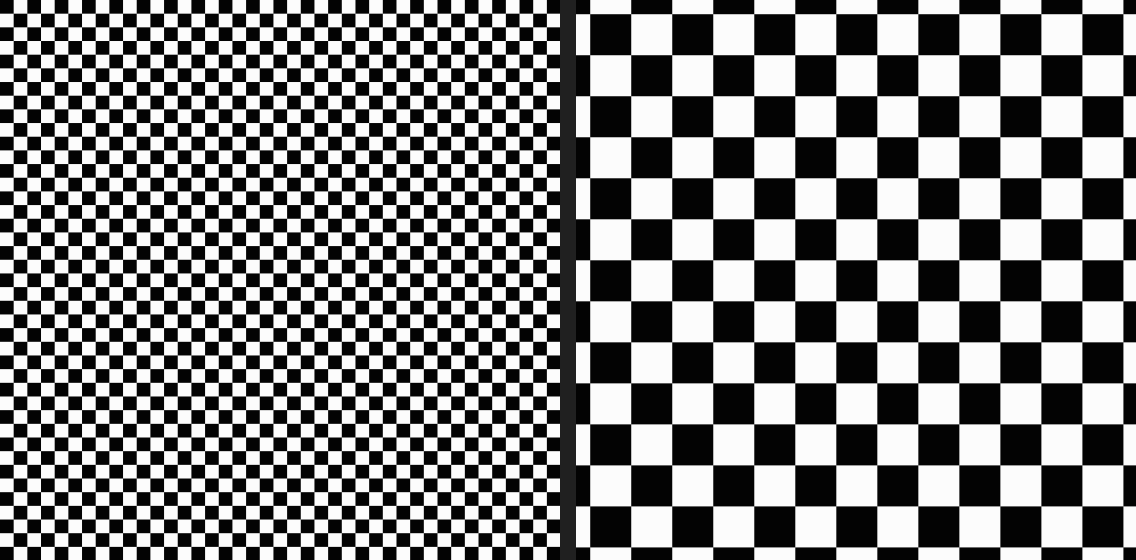
Left, the full canvas; right, a detail of the centre.
A WebGL 1 fragment shader for this pattern:

```glsl
precision highp float;

uniform vec2 u_resolution;

const float CELLS_ACROSS = 40.96;
const vec3 INK = vec3(0.01);
const vec3 PAPER = vec3(0.99);

// Square wave of period 2: +1 on even cells, -1 on odd ones, box filtered
float squareWave(float x, float pixelWidth) {
  float edgeDistance = 0.5 - abs(mod(x + 0.5, 2.0) - 1.0);
  return clamp(2.0 * edgeDistance / pixelWidth, -1.0, 1.0);
}

// Ink coverage of a checkerboard with unit cells
float checker(vec2 p, float pixelWidth) {
  return 0.5 + 0.5 * squareWave(p.x, pixelWidth) * squareWave(p.y, pixelWidth);
}

void main() {
  // Cells are laid out from the upper left corner
  vec2 fromTopLeft = vec2(gl_FragCoord.x, u_resolution.y - gl_FragCoord.y);
  float pixelWidth = CELLS_ACROSS / u_resolution.y;

  float ink = checker(fromTopLeft * pixelWidth, pixelWidth);
  gl_FragColor = vec4(mix(PAPER, INK, ink), 1.0);
}
```
